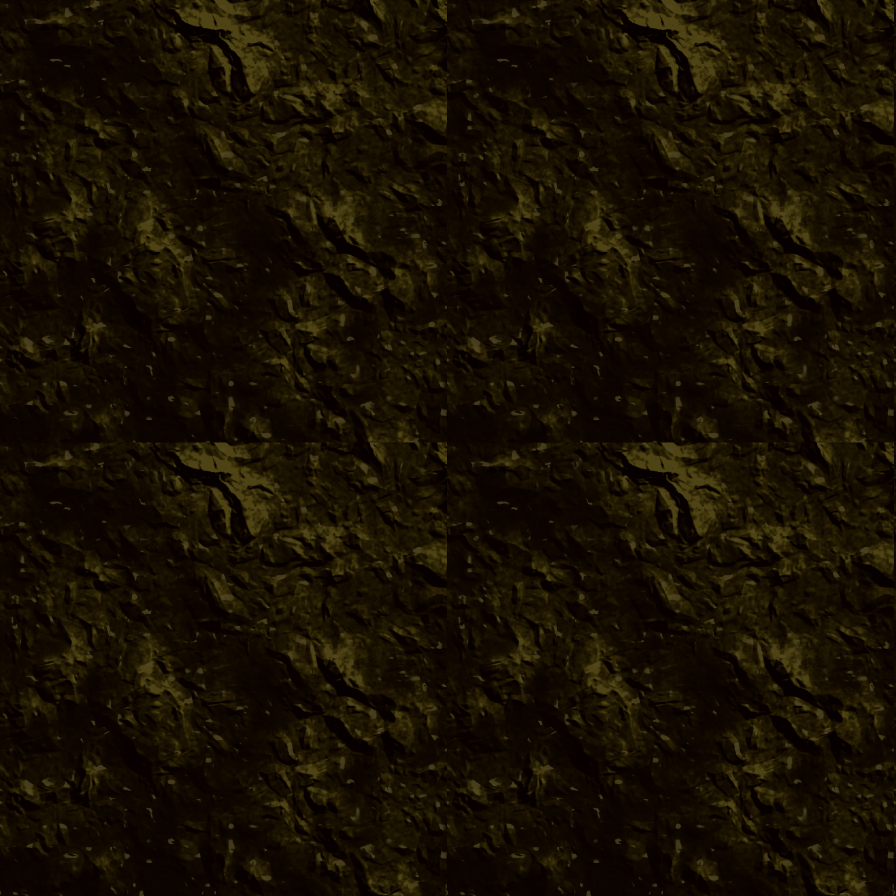
This texture is drawn by a Shadertoy shader. Its source:

```glsl
// Dark, wet, olive-brown rubble: a square of rocky ground laid two across and two down.

vec2 hash2(vec2 p) {
    vec3 q = fract(p.xyx * vec3(0.1031, 0.1030, 0.0973));
    q += dot(q, q.yzx + 33.33);
    return fract((q.xx + q.yz) * q.zy);
}

float noise(vec2 p) {
    vec2 i = floor(p), f = fract(p);
    f = f * f * (3.0 - 2.0 * f);
    float low = mix(hash2(i).x, hash2(i + vec2(1, 0)).x, f.x);
    float high = mix(hash2(i + vec2(0, 1)).x, hash2(i + 1.0).x, f.x);
    return mix(low, high, f.y);
}

// Height of angular stones, one per unit cell, with steep flanks and tilted tops
float rocks(vec2 p) {
    float height = 0.0;
    for (int j = -1; j <= 1; j++)
    for (int i = -1; i <= 1; i++) {
        vec2 id = floor(p) + vec2(i, j);
        vec2 place = hash2(id + 11.0), form = hash2(id + 57.0);
        float angle = 0.6 + 3.0 * (form.x - 0.5);
        vec2 d = p - id - place;
        d = vec2(cos(angle) * d.x + sin(angle) * d.y, cos(angle) * d.y - sin(angle) * d.x);
        d.y *= 1.45;
        float edge = max(max(abs(d.x), abs(d.y)), 0.75 * abs(d.x + d.y));
        float flank = 1.4 * (0.22 + 0.35 * form.y - edge);
        float top = 0.15 + 0.2 * form.x + dot(d, place - 0.5) * 1.2;
        height = max(height, min(flank, top));
    }
    return height;
}

// Stones of three sizes with a gritty surface
float relief(vec2 p) {
    p += 0.03 * vec2(noise(p * 13.0), noise(p * 13.0 + 40.0));
    p += 0.008 * vec2(noise(p * 45.0), noise(p * 45.0 + 40.0));
    float height = rocks(p * 5.5) / 6.5 + 0.9 * rocks(p * 13.0 + 20.0) / 13.0;
    height += 0.7 * rocks(p * 29.0 + 60.0) / 29.0;
    float amount = 0.012, scale = 22.0;
    for (int k = 0; k < 3; k++) {
        height += amount * noise(p * scale + 7.0);
        amount *= 0.5;
        scale *= 2.3;
    }
    return height;
}

// Broad light and dark areas: centre, radius, strength
float exposure(vec2 p) {
    vec4 patches[11] = vec4[11](
        vec4(0.46, 0.11, 0.13, 0.38), vec4(0.71, 0.08, 0.13, 0.22),
        vec4(0.62, 0.21, 0.14, 0.22), vec4(0.18, 0.33, 0.08, 0.36),
        vec4(0.67, 0.36, 0.07, 0.36), vec4(0.44, 0.63, 0.11, 0.36),
        vec4(0.71, 0.67, 0.06, 0.46), vec4(0.63, 0.80, 0.09, 0.46),
        vec4(0.10, 0.78, 0.09, 0.36), vec4(0.90, 0.87, 0.06, 0.36),
        vec4(0.20, 0.19, 0.09, -0.30));
    float light = mix(0.40, 0.12, p.y) + 0.22 * (p.x - 0.5);
    for (int k = 0; k < 11; k++) {
        vec2 d = (p - patches[k].xy) / patches[k].z;
        light += patches[k].w * exp(-dot(d, d));
    }
    light += 0.40 * (noise(p * 9.0 + 3.0) - 0.5) + 0.30 * (noise(p * 24.0 + 5.0) - 0.5);
    return max(light, 0.05);
}

vec3 ground(vec2 p) {
    // Slope towards the light at the upper right
    float e = 0.0035, height = relief(p);
    vec2 slope = (vec2(relief(p + vec2(e, 0)), relief(p + vec2(0, e))) - height) / e;
    float facing = clamp(dot(slope, vec2(-0.6, 0.8)), -1.2, 1.4);

    // Lit faces, dark hollows and grain
    float tone = exposure(p) * (1.15 + 1.15 * facing);
    tone *= mix(0.45, 1.1, smoothstep(0.02, 0.07, height));
    tone *= 0.3 + 0.8 * noise(p * 105.0) + 0.7 * noise(p * 210.0 + 30.0);
    tone = clamp(tone - 0.05, -0.12, 1.1);
    vec3 colour = vec3(0.05, 0.02, 0.0) + vec3(0.23, 0.22, 0.065 * tone) * tone;

    // Sparse wet glints on lit edges
    float glint = smoothstep(0.70, 0.85, noise(p * 60.0 + 90.0)) * smoothstep(0.3, 0.9, facing);
    return max(mix(colour, vec3(0.32, 0.28, 0.14), 0.75 * glint), 0.0);
}

void mainImage(out vec4 fragColor, in vec2 fragCoord) {
    // Average four samples per pixel
    vec3 sum = vec3(0.0);
    for (int k = 0; k < 4; k++) {
        vec2 offset = vec2(k % 2, k / 2) * 0.4 - 0.2;
        vec2 uv = (fragCoord + offset) / iResolution.xy;
        // Squares are counted from the upper left; the lower row runs on to the edge
        vec2 p = vec2(uv.x, 1.0 - uv.y) / vec2(0.499, 0.494);
        sum += ground(vec2(fract(p.x), p.y - step(1.0, p.y)));
    }
    fragColor = vec4(sum / 4.0, 1.0);
}
```
